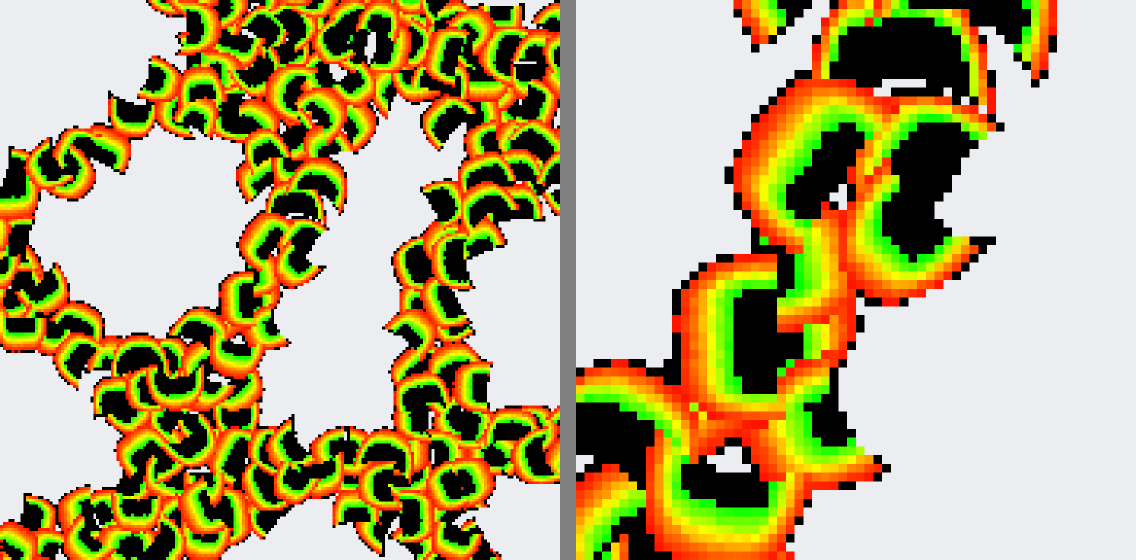
Left: the whole. Right: its middle third, enlarged.
Give the GLSL for this pattern, as a WebGL 1 fragment shader.

```glsl
precision highp float;
// Coarse-grained clusters of overlapping crescents on a pale ground.
// Crescents are scattered on a jittered lattice and kept near the zero lines of
// a sum of plane waves; each fades from a red front through green to a black back.
uniform vec2 u_resolution;

#define GRAINS 192.0       // square grains across the canvas
#define SPACING 0.055      // lattice step of the crescents
#define WAVE_NUMBER 10.0   // spatial frequency of the cluster network
#define CHAIN_WIDTH 0.95   // how far from a zero line crescents survive
#define HALF_DEPTH 0.029   // half thickness, front to back
#define ROUNDING 0.045     // corner radius of the front
#define ROUGHNESS 0.003    // grain noise in the depth
#define OUTLINE 0.0035     // dark rim width
#define GROUND vec3(0.92, 0.93, 0.94)

vec4 hash4(vec2 p) {
    vec4 q = fract(p.xyxy * vec4(0.1031, 0.1030, 0.0973, 0.1099));
    q += dot(q, q.wzxy + 33.33);
    return fract((q.xxyz + q.yzzw) * q.zywx);
}

// Sum of plane waves whose zero lines form winding chains.
float network(vec2 p) {
    float sum = 0.0;
    for (int i = 0; i < 5; i++) {
        float a = float(i) * 2.4 + 0.5;
        sum += cos(WAVE_NUMBER * dot(p, vec2(cos(a), sin(a))) + a * a * 1.7);
    }
    return sum;
}

// Returns (depth behind the rounded front, signed distance to the outline).
vec2 crescent(vec2 p, vec4 rnd) {
    float angle = 6.2832 * rnd.x;
    float c = cos(angle), s = sin(angle);
    p = vec2(c * p.x + s * p.y, c * p.y - s * p.x);
    float halfLength = mix(0.038, 0.054, rnd.y);
    float bend = mix(1.0, 10.0, rnd.z);
    p.y += bend * (p.x * p.x - 0.4 * halfLength * halfLength);
    vec2 inset = vec2((halfLength - abs(p.x)) * 1.7, HALF_DEPTH - p.y);
    float depth = ROUNDING - length(max(ROUNDING - inset, 0.0));
    return vec2(depth, max(-depth, -HALF_DEPTH - p.y));
}

// Red, orange, yellow and green, then an abrupt black.
vec3 ramp(float t) {
    t = max(t, 0.0);
    float red = clamp(1.0 - 2.4 * (t - 0.58), 0.0, 1.0);
    float green = min(0.08 + 0.7 * t + 1.5 * t * t, 1.0);
    return vec3(red, green, 0.0) * step(t, 1.0);
}

vec3 pattern(vec2 uv) {
    vec2 grain = floor(uv * GRAINS);
    vec2 p = (grain + 0.5) / GRAINS;
    float noise = (hash4(grain + 71.0).x - 0.5) * ROUGHNESS;
    vec2 home = floor(p / SPACING);
    float best = -1.0, nearest = 1.0;
    vec3 color = GROUND;

    // The crescent with the highest random priority lies on top.
    for (int j = -1; j <= 1; j++) {
        for (int i = -1; i <= 1; i++) {
            vec2 cell = home + vec2(float(i), float(j));
            vec4 place = hash4(cell + 17.0);
            vec2 center = (cell + 0.25 + 0.5 * place.xy) * SPACING;
            if (abs(network(center)) > CHAIN_WIDTH) continue;
            vec2 shape = crescent(p - center, hash4(cell + 203.0));
            float edge = shape.y + noise * 0.5;
            nearest = min(nearest, edge);
            if (edge < 0.0 && place.z > best) {
                best = place.z;
                color = ramp((shape.x + noise) / mix(0.022, 0.040, place.w));
            }
        }
    }
    return best < 0.0 && nearest < OUTLINE ? vec3(0.0) : color;
}

void main() {
    // Four samples per pixel soften the grain borders.
    vec3 sum = vec3(0.0);
    for (int k = 0; k < 4; k++) {
        float n = float(k);
        vec2 offset = vec2(mod(n, 2.0), floor(n / 2.0)) * 0.5 - 0.25;
        sum += pattern((gl_FragCoord.xy + offset) / u_resolution.y);
    }
    gl_FragColor = vec4(sum * 0.25, 1.0);
}
```
